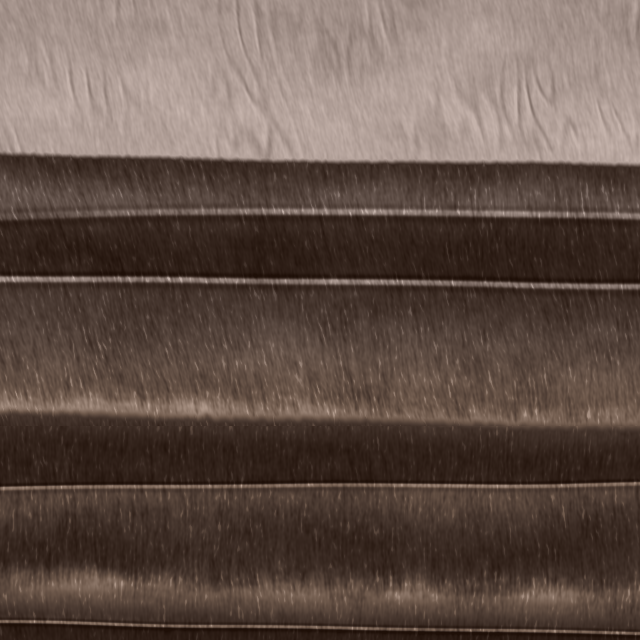
Give the GLSL for this texture, as a three.js fragment shader.

```glsl
// Brushed brown silk in horizontal pleats: a pale top panel above darker folds with thin bright ridges.
varying vec2 vUv;

const vec3 SHADOW_BROWN = vec3(0.18, 0.12, 0.09);
const vec3 PALE_SILK = vec3(0.71, 0.64, 0.61);
const vec3 WARM_TINT = vec3(0.025, 0.005, -0.020);
const float EDGE_SOFT = 0.0016;     // crisp fold edge
const float FUZZ = 0.010;           // fibre raggedness of soft folds
const float WAVE = 0.007;           // wobble of the fold lines
const float SLANT = 0.27;           // lean of the upper fibres
const float LOWER_SLANT = 0.02;     // lean of the lower fibres
const float FIBRE_DEPTH = 0.17;
const float GRAIN_DEPTH = 0.26;
const float MOTTLE_DEPTH = 0.30;
const float CREASE_DEPTH = 0.30;
const float FLECK_LIGHT = 0.22;     // stray fibres catching the light

vec2 hashGradient(vec2 cell) {
  vec3 p = fract(vec3(cell.xyx) * vec3(0.1031, 0.1030, 0.0973));
  p += dot(p, p.yzx + 33.33);
  return fract((p.xx + p.yz) * p.zy) * 2.0 - 1.0;
}

float gradientNoise(vec2 p) {
  vec2 i = floor(p), f = fract(p);
  vec2 u = f * f * f * (f * (f * 6.0 - 15.0) + 10.0);
  vec2 e = vec2(1.0, 0.0);
  float low = mix(dot(hashGradient(i), f), dot(hashGradient(i + e), f - e), u.x);
  float high = mix(dot(hashGradient(i + e.yx), f - e.yx), dot(hashGradient(i + 1.0), f - 1.0), u.x);
  return mix(low, high, u.y);
}

float fbm(vec2 p) {
  float sum = 0.0, gain = 0.6;
  for (int i = 0; i < 4; i++) {
    sum += gain * gradientNoise(p);
    p = p * 2.03 + 7.1;
    gain *= 0.55;
  }
  return sum;
}

// Height of a fold line, measured down from the top
float foldLine(float x, float left, float right, float seed) {
  return mix(left, right, x) + WAVE * gradientNoise(vec2(x * 3.0, seed));
}

// Cover everything below a fold with a new panel shaded from its top to its bottom
float panel(float tone, float depth, float top, float bottom, float height, float soft) {
  float shade = mix(top, bottom, smoothstep(0.0, height, depth));
  return mix(tone, shade, smoothstep(-soft, soft, depth));
}

// Thin rounded piping with a dark seam above and a shadow below
float ridge(float tone, float depth, float width, float light) {
  float seam = exp(-pow((depth + width * 1.9) / (width * 0.9), 2.0));
  float shadow = exp(-pow((depth - width * 2.0) / (width * 1.3), 2.0));
  tone -= 0.10 * seam + 0.08 * shadow;
  float line = exp(-pow(abs(depth) / width, 3.0));
  return mix(tone, light * (1.0 - 0.2 * smoothstep(-width, width, depth)), line);
}

// Soft sheen gathered just above a rolled fold
float sheen(float depth, float spread) {
  return exp(-pow((depth + 0.008) / spread, 2.0));
}

// Ridged wrinkles along the fibres: thin dark grooves at the noise zero lines
float groove(vec2 p) {
  return 1.0 - smoothstep(0.0, 0.22, abs(gradientNoise(p)));
}

void main() {
  float x = vUv.x;
  float down = 1.0 - vUv.y;

  // Fibre coordinates lean less toward the right and in the lower folds
  float lean = mix(SLANT, LOWER_SLANT, step(0.665, down));
  float across = x - lean * down * (1.0 - 0.45 * x) + 0.014 * gradientNoise(vec2(x, down) * 6.0);
  float fibre = gradientNoise(vec2(across * 85.0, down * 13.0));
  float grain = gradientNoise(vec2(across * 190.0, down * 38.0 + 40.0));
  grain += 0.6 * gradientNoise(vec2(across * 260.0, down * 110.0 + 9.0));
  float mottle = fbm(vec2(across * 5.0, down * 12.0));
  float fuzz = FUZZ * (0.8 * fibre + 0.6 * grain + mottle);

  // Signed depth below each fold, from top to bottom
  float paleEdge = down - foldLine(x, 0.240, 0.259, 1.3) + fuzz * 0.4;
  float ridgeA = down - foldLine(x, 0.341, 0.340, 2.6) + 0.010 * sin(3.14159 * x);
  float ridgeB = down - foldLine(x, 0.436, 0.447, 3.4);
  float rollC = down - foldLine(x, 0.645, 0.668, 4.7) + fuzz;
  float ridgeD = down - foldLine(x, 0.762, 0.756, 5.2);
  float rollE = down - foldLine(x, 0.926, 0.945, 6.5) + fuzz;
  float ridgeF = down - foldLine(x, 0.972, 0.990, 7.8);

  // Panels, sheens and ridges laid from top to bottom
  float glint = 0.10 * mottle + 0.10 * grain;
  float tone = mix(0.88, 1.0, smoothstep(0.02, 0.19, down));
  tone = panel(tone, paleEdge, 0.09, 0.36, 0.075, 0.005);
  tone = panel(tone, ridgeA, 0.09, 0.01, 0.060, EDGE_SOFT);
  tone = ridge(tone, ridgeA, 0.0050, mix(0.38, 0.76, smoothstep(0.0, 0.45, x)) + glint);
  tone = panel(tone, ridgeB, 0.12, 0.36, 0.150, EDGE_SOFT);
  tone = ridge(tone, ridgeB, 0.0046, 0.76 + glint);
  float below = smoothstep(0.0, 0.03, ridgeB);
  tone += below * sheen(rollC, 0.020) * mix(0.36, 0.13, x) * (1.0 + 1.4 * mottle);
  tone = panel(tone, rollC, 0.14, 0.01, 0.050, 0.009);
  tone = panel(tone, ridgeD, 0.27, 0.07, 0.095, EDGE_SOFT);
  tone = ridge(tone, ridgeD, 0.0030, 0.66 + glint);
  tone += smoothstep(0.0, 0.04, ridgeD) * sheen(rollE, 0.028) * 0.36 * (1.0 + 1.4 * mottle);
  tone = panel(tone, rollE, 0.34, 0.10, 0.040, 0.010);
  tone = panel(tone, ridgeF, -0.04, 0.0, 0.020, EDGE_SOFT);
  tone = ridge(tone, ridgeF, 0.0025, 0.54 + glint);

  // Brushed fibres and cloudy wear
  float pale = 1.0 - smoothstep(-0.004, 0.004, paleEdge);
  float contrast = mix(0.40 + 1.1 * min(tone, 0.5), 0.52, pale);
  tone += contrast * (FIBRE_DEPTH * fibre + GRAIN_DEPTH * grain + MOTTLE_DEPTH * mottle);
  tone += (1.0 - pale) * contrast * FLECK_LIGHT * smoothstep(0.25, 0.60, grain);

  // Embossed wrinkles on the pale panel: a dark groove with a lit flank
  vec2 wrinkle = vec2(across * 38.0 + 9.0, down * 9.0);
  float patches = smoothstep(-0.2, 0.4, gradientNoise(vec2(across * 7.0, down * 9.0 + 3.0)) + 0.3 * fibre);
  float relief = groove(wrinkle) - 0.6 * groove(wrinkle + vec2(0.16, 0.0));
  tone -= pale * CREASE_DEPTH * patches * relief;

  vec3 colour = mix(SHADOW_BROWN, PALE_SILK, clamp(tone, -0.12, 1.12));
  float warmth = smoothstep(0.45, 0.65, down) * smoothstep(0.1, 0.5, tone);
  gl_FragColor = vec4(colour + WARM_TINT * warmth, 1.0);
}
```
